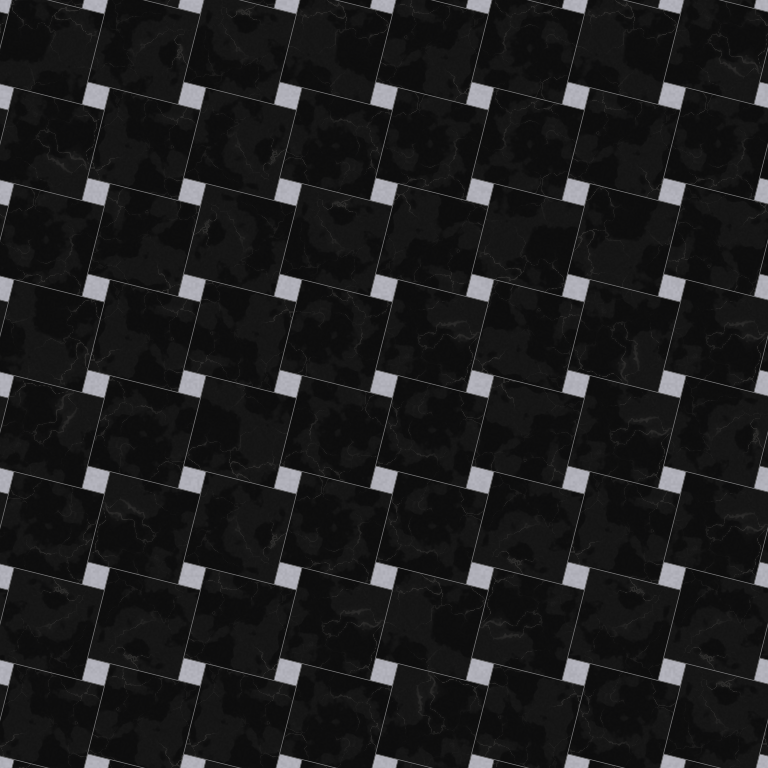
Write a Shadertoy shader that draws this pattern.

```glsl
// Two-square (Pythagorean) paving: large black marble tiles and small pale
// insets, tilted so the grid repeats on whole cells. Each marble tile cuts its
// own turned piece of slab, with noise blotches and warped cellular veins.

const float REPEATS = 8.0;                    // cells across and down
const vec2  TILT = vec2(4.0, -1.0) / sqrt(17.0); // direction of the tile edges
const float TILE_HALF = 0.5 * TILT.x;         // large tile half side, in cells
const float JOINT_HALF = 0.0042;              // half width of the joint
const float VEIN_SCALE = 2.7;                 // vein cells per repeat
const float VEIN_WIDTH = 0.045;
const float SLABS = 5.0;                      // different pieces of marble

const vec3 MARBLE_DARK  = vec3(0.052, 0.052, 0.053);
const vec3 MARBLE_LIGHT = vec3(0.083, 0.083, 0.083);
const vec3 VEIN_COLOR   = vec3(0.185, 0.182, 0.178);
const vec3 INSET_COLOR  = vec3(0.69, 0.69, 0.725);
const vec3 JOINT_COLOR  = vec3(0.37, 0.37, 0.37);

// Integer hash giving two values in 0..1
vec2 hash2(vec2 cell) {
    uvec2 v = uvec2(ivec2(cell)) * 1664525u + 1013904223u;
    v.x += v.y * 1664525u;
    v.y += v.x * 1664525u;
    v ^= v >> 16u;
    v.x += v.y * 1664525u;
    v.y += v.x * 1664525u;
    v ^= v >> 16u;
    return vec2(v & 65535u) / 65535.0;
}

float valueNoise(vec2 p) {
    vec2 i = floor(p), f = fract(p);
    f = f * f * (3.0 - 2.0 * f);
    float low  = mix(hash2(i).x, hash2(i + vec2(1, 0)).x, f.x);
    float high = mix(hash2(i + vec2(0, 1)).x, hash2(i + vec2(1, 1)).x, f.x);
    return mix(low, high, f.y);
}

float fbm(vec2 p) {
    float sum = 0.0, gain = 0.5;
    for (int i = 0; i < 4; i++) {
        sum += gain * valueNoise(p);
        p = mat2(1.6, 1.2, -1.2, 1.6) * p + 17.3;
        gain *= 0.5;
    }
    return sum / 0.9375;
}

// Gap between the two nearest feature points: zero along cell borders
float cellBorder(vec2 p) {
    vec2 base = floor(p);
    float nearest = 9.0, second = 9.0;
    for (int y = -1; y <= 1; y++)
    for (int x = -1; x <= 1; x++) {
        vec2 cell = base + vec2(x, y);
        float d = distance(p, cell + hash2(cell));
        second = min(second, max(nearest, d));
        nearest = min(nearest, d);
    }
    return second - nearest;
}

vec3 marble(vec2 p, float pixel) {
    float blotch = smoothstep(0.46, 0.56, fbm(p * 4.5 + 31.0));
    vec3 color = mix(MARBLE_DARK, MARBLE_LIGHT, blotch);
    color *= 0.92 + 0.16 * valueNoise(p * 60.0);

    // Ragged veins that fade in and out, with a soft halo
    vec2 warp = vec2(fbm(p * 6.0), fbm(p * 6.0 + 53.0)) - 0.5;
    float border = cellBorder(p * VEIN_SCALE + 0.75 * warp);
    float width = max(VEIN_WIDTH, 1.5 * VEIN_SCALE * pixel);
    float strength = smoothstep(0.3, 0.75, fbm(p * 3.0 + 91.0));
    float vein = 0.75 * (1.0 - smoothstep(0.0, width, border));
    vein += 0.16 * (1.0 - smoothstep(0.0, 5.0 * width, border));
    return mix(color, VEIN_COLOR, vein * strength);
}

// A quarter turn, mirror and slab choice for each tile
vec2 slabPosition(vec2 local, vec2 id) {
    vec2 r = hash2(id + 211.0), s = hash2(id + 467.0);
    if (r.x < 0.5) local = local.yx;
    local *= sign(vec2(r.y, s.x) - 0.5001);
    return local + 20.0 + 7.0 * floor(s.y * SLABS);
}

void mainImage(out vec4 fragColor, in vec2 fragCoord) {
    vec2 p = fragCoord / iResolution.xy * REPEATS;
    float pixel = REPEATS / min(iResolution.x, iResolution.y);

    // Nearest large tile; what lies outside all of them is an inset
    float edge = 9.0;
    vec2 local = vec2(0.0), id = vec2(0.0);
    for (int y = -1; y <= 1; y++)
    for (int x = -1; x <= 1; x++) {
        vec2 cell = floor(p) + vec2(x, y);
        vec2 q = p - cell - 0.5;
        q = vec2(dot(q, TILT), dot(q, vec2(-TILT.y, TILT.x)));
        float d = max(abs(q.x), abs(q.y)) - TILE_HALF;
        if (d < edge) { edge = d; local = q; id = mod(cell, REPEATS); }
    }

    // Materials: marble, finely speckled inset, thin joint
    vec3 color = marble(slabPosition(local, id), pixel);
    float speckle = valueNoise(mod(p, REPEATS) * 45.0) - 0.5;
    vec3 inset = INSET_COLOR * (1.0 + 0.07 * speckle);
    color = mix(color, inset, clamp(0.5 + edge / pixel, 0.0, 1.0));
    vec2 sides = vec2(JOINT_HALF, -JOINT_HALF) - abs(edge);
    vec2 cover = clamp(0.5 + sides / pixel, 0.0, 1.0);
    color = mix(color, JOINT_COLOR, cover.x - cover.y);

    fragColor = vec4(color, 1.0);
}
```
